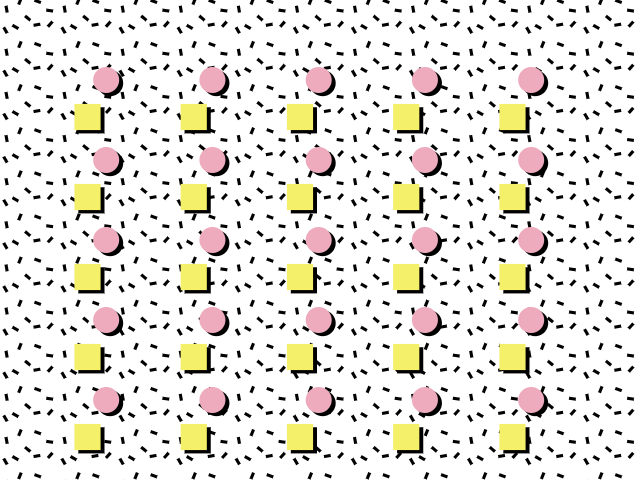
Give the GLSL for this pattern, as a WebGL 2 fragment shader.

```glsl
#version 300 es
precision highp float;
// Retro confetti print: a small tile of tilted black dashes repeats over white,
// and a 5 x 5 grid of pink discs and yellow squares with hard drop shadows
// lies on top. Every shape is a signed distance, folded into its own lattice.

uniform vec2 u_resolution;
out vec4 fragColor;

// Lengths are in units of 1/576 of the canvas height, y pointing down.
const float CANVAS_HEIGHT = 576.0;

const vec3 PAPER  = vec3(1.0);
const vec3 INK    = vec3(0.0);
const vec3 PINK   = vec3(0.93, 0.67, 0.74);
const vec3 YELLOW = vec3(0.96, 0.94, 0.41);

const vec2 CONFETTI_TILE = vec2(69.7, 51.75);
const vec2 DASH_HALF     = vec2(4.1, 1.85);

const vec2  GRID_PITCH    = vec2(127.5, 96.0);
const vec2  GRID_LAST     = vec2(4.0);          // five columns, five rows
const vec2  FIRST_DISC    = vec2(127.4, 96.0);
const vec2  FIRST_SQUARE  = vec2(105.0, 140.4);
const float DISC_RADIUS   = 15.6;
const float SQUARE_HALF   = 15.7;
const vec2  DISC_SHADOW   = vec2(4.8, 3.8);
const vec2  SQUARE_SHADOW = vec2(4.7, 4.0);

// Dashes of one tile: centre x, centre y, tilt in degrees
const int DASH_COUNT = 9;
const vec3 DASHES[DASH_COUNT] = vec3[](
    vec3(23.9,  1.7, -68.0), vec3(45.2,  1.7, 20.0), vec3(59.6, 12.7,  8.0),
    vec3( 7.9, 11.0,  80.0), vec3(33.2, 21.7, 40.0), vec3(60.2, 29.0, -48.0),
    vec3(44.3, 29.7, -10.0), vec3( 6.5, 36.3, 60.0), vec3(18.5, 32.3, 30.0));

float boxDistance(vec2 p, vec2 halfSize) {
    vec2 q = abs(p) - halfSize;
    return length(max(q, 0.0)) + min(max(q.x, q.y), 0.0);
}

float discDistance(vec2 p) {
    return length(p) - DISC_RADIUS;
}

float squareDistance(vec2 p) {
    return boxDistance(p, vec2(SQUARE_HALF));
}

// Nearest dash, with each dash wrapped around the tile edges
float confettiDistance(vec2 p) {
    float nearest = 1e3;
    for (int i = 0; i < DASH_COUNT; i++) {
        vec2 d = p - DASHES[i].xy;
        d -= CONFETTI_TILE * floor(d / CONFETTI_TILE + 0.5);
        float a = radians(DASHES[i].z);
        vec2 along = vec2(cos(a), sin(a));
        vec2 local = vec2(dot(d, along), along.x * d.y - along.y * d.x);
        nearest = min(nearest, boxDistance(local, DASH_HALF));
    }
    return nearest;
}

// Offset from the nearest cell of the bounded shape grid
vec2 gridOffset(vec2 p, vec2 first) {
    vec2 cell = clamp(floor((p - first) / GRID_PITCH + 0.5), vec2(0.0), GRID_LAST);
    return p - first - GRID_PITCH * cell;
}

// Lays a colour over the canvas with a one-pixel soft edge
void paint(inout vec3 canvas, vec3 colour, float dist, float pixel) {
    canvas = mix(canvas, colour, clamp(0.5 - dist / pixel, 0.0, 1.0));
}

void main() {
    float pixel = CANVAS_HEIGHT / u_resolution.y;
    vec2 p = vec2(gl_FragCoord.x, u_resolution.y - gl_FragCoord.y) * pixel;

    // Confetti ground
    vec3 colour = PAPER;
    paint(colour, INK, confettiDistance(p), pixel);

    // Discs and squares, shadow first
    vec2 disc = gridOffset(p, FIRST_DISC);
    paint(colour, INK, discDistance(disc - DISC_SHADOW), pixel);
    paint(colour, PINK, discDistance(disc), pixel);

    vec2 square = gridOffset(p, FIRST_SQUARE);
    paint(colour, INK, squareDistance(square - SQUARE_SHADOW), pixel);
    paint(colour, YELLOW, squareDistance(square), pixel);

    fragColor = vec4(colour, 1.0);
}
```
